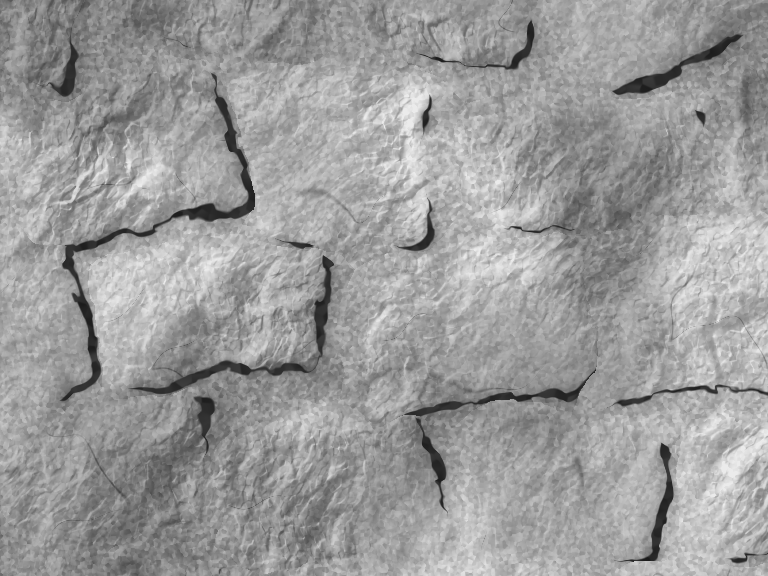
Write a Shadertoy shader that draws this texture.

```glsl
// Grey rubble wall: rough rounded stones set in grainy mortar, lit from the upper left.
// Stones are jittered, turned boxes on a staggered grid; relief, grain and mottling
// are layers of smooth cellular noise, and dark cracks follow the lower right edges.

const vec2  STONE_PITCH   = vec2(0.40, 0.29);
const float CORNER_RADIUS = 0.035;
const float MAX_TURN      = 0.34;
const vec2  LIGHT_DIR     = vec2(-0.75, 0.66);
const vec2  CRACK_DIR     = vec2(0.86, -0.51);
const float CRACK_WIDTH   = 0.0095;
const float CRACK_TONE    = 0.17;
const float BASE_TONE     = 0.592;
const float MOTTLE_GAIN   = 0.13;
const float STONE_GAIN    = 0.045;
const float RELIEF_GAIN   = 0.036;
const float FISSURE_GAIN  = 0.15;
const float GRAIN_GAIN    = 0.055;
const float EDGE_SOFTNESS = 0.004;
const float SLOPE_STEP    = 0.0025;

struct Stone { float dist; vec2 normal; vec3 seed; };

vec3 hash3(vec2 p) {
    vec3 q = fract(p.xyx * vec3(0.1031, 0.1030, 0.0973));
    q += dot(q, q.yxz + 33.33);
    return fract((q.xxy + q.yzz) * q.zyx);
}

mat2 turn(float a) {
    return mat2(cos(a), sin(a), -sin(a), cos(a));
}

// Tilted cell facets blended by distance, about -1 to 1
float facetNoise(vec2 p) {
    vec2 cell = floor(p), f = p - cell;
    float sum = 0.0, total = 1e-6;
    for (int j = -1; j <= 1; j++)
    for (int i = -1; i <= 1; i++) {
        vec2 o = vec2(i, j);
        vec3 rnd = hash3(cell + o);
        vec2 r = f - o - rnd.xy;
        float w = exp(-10.0 * dot(r, r));
        sum += w * (2.0 * rnd.z - 1.0 + 1.5 * dot(rnd.yx - 0.5, r));
        total += w;
    }
    return sum / total;
}

vec2 sineWarp(vec2 p) {
    return sin(p.yx * 7.0 + vec2(0.6, 2.1)) + 0.5 * sin(p.yx * 17.0 + p * 6.0 + vec2(4.0, 1.3));
}

// Closest stone with signed distance and a rounded outward normal
Stone nearestStone(vec2 p) {
    Stone best = Stone(1e3, vec2(0.0), vec3(0.0));
    vec2 g = p / STONE_PITCH;
    for (int j = -1; j <= 1; j++)
    for (int i = -1; i <= 1; i++) {
        float row = floor(g.y) + float(j);
        float shift = 0.5 * mod(row, 2.0);
        vec2 id = vec2(floor(g.x - shift) + float(i), row);
        vec3 place = hash3(id + 17.0), size = hash3(id + 71.0);
        vec2 center = (id + vec2(0.5 + shift, 0.5) + 0.16 * (place.xy - 0.5)) * STONE_PITCH;
        vec2 extent = STONE_PITCH * (0.35 + 0.15 * size.xy);
        mat2 spin = turn(MAX_TURN * (2.0 * place.z - 1.0));
        vec2 q = (p - center) * spin;
        vec2 a = abs(q) - extent + CORNER_RADIUS;
        float d = length(max(a, 0.0)) + min(max(a.x, a.y), 0.0) - CORNER_RADIUS;
        if (d < best.dist) {
            vec2 n = sign(q) * pow(abs(q) / extent, vec2(6.0));
            best = Stone(d, spin * (n / (length(n) + 1e-4)), size);
        }
    }
    return best;
}

// Chipped rock height; each octave has a similar slope
float rockHeight(vec2 p, vec3 seed) {
    vec2 q = turn(1.4 * seed.z - 0.4) * (p + 0.012 * sineWarp(p * 2.0)) * vec2(1.0, 0.75);
    q += seed.xy * 9.0;
    float h = 0.0, freq = 7.0;
    for (int i = 0; i < 5; i++) {
        float weight = 1.0 - 0.08 * abs(float(i) - 1.5);
        h += weight * facetNoise(q * freq) / freq;
        q = turn(0.5) * q + 3.7;
        freq *= 2.0;
    }
    return h;
}

void mainImage(out vec4 fragColor, in vec2 fragCoord) {
    vec2 p = fragCoord / iResolution.y;

    // Ragged stone outlines
    vec2 ragged = p + 0.016 * sineWarp(p);
    ragged += 0.014 * vec2(facetNoise(p * 9.0), facetNoise(p * 9.0 + 31.0));
    ragged += 0.005 * facetNoise(p * 38.0);
    Stone stone = nearestStone(ragged);
    float inside = 1.0 - smoothstep(-0.012, 0.014, stone.dist);

    // Broad mottling and stone tints
    float tone = BASE_TONE + MOTTLE_GAIN * facetNoise(p * 2.6 + 0.2 * sineWarp(p) + 5.0);
    tone += 0.05 * facetNoise(p * 6.5 + 13.0);
    tone += STONE_GAIN * (2.0 * stone.seed.z - 1.0) * inside;

    // Slanting light on the relief
    float rough = (0.95 + 0.6 * facetNoise(p * 3.5 + 40.0)) * mix(0.4, 1.0, inside);
    float slope = rockHeight(p, stone.seed) - rockHeight(p + LIGHT_DIR * SLOPE_STEP, stone.seed);
    slope /= SLOPE_STEP;
    tone += RELIEF_GAIN * rough * slope / sqrt(1.0 + 0.06 * slope * slope);
    tone += 0.05 * dot(stone.normal, LIGHT_DIR) * exp(-abs(stone.dist) * 45.0);

    // Thin fissures and fine grain
    vec2 veinPos = turn(0.5 + stone.seed.x) * (p + 0.01 * sineWarp(p * 4.0)) * vec2(9.0, 5.0);
    float vein = 1.0 - smoothstep(0.0, 0.035, abs(facetNoise(veinPos + stone.seed.xy * 20.0)));
    tone -= FISSURE_GAIN * vein * inside * smoothstep(0.05, 0.5, facetNoise(p * 8.0 + 60.0));
    tone += GRAIN_GAIN * mix(1.5, 1.0, inside) * facetNoise(p * 150.0);

    // Broken cracks with soft shade on the sides away from the light
    float facing = smoothstep(0.1, 0.8, dot(stone.normal, CRACK_DIR));
    float presence = facing * smoothstep(-0.15, 0.35, facetNoise(p * 4.0 + 90.0));
    float halfWidth = CRACK_WIDTH * presence * (1.0 + 0.5 * facetNoise(p * 30.0 + 8.0));
    float crack = smoothstep(0.0, EDGE_SOFTNESS, halfWidth - abs(stone.dist));
    tone *= 1.0 - 0.22 * presence * exp(-abs(stone.dist) * 55.0);
    tone = mix(tone, CRACK_TONE + 0.05 * facetNoise(p * 60.0), crack);

    fragColor = vec4(vec3(clamp(tone, 0.08, 0.92)), 1.0);
}
```
